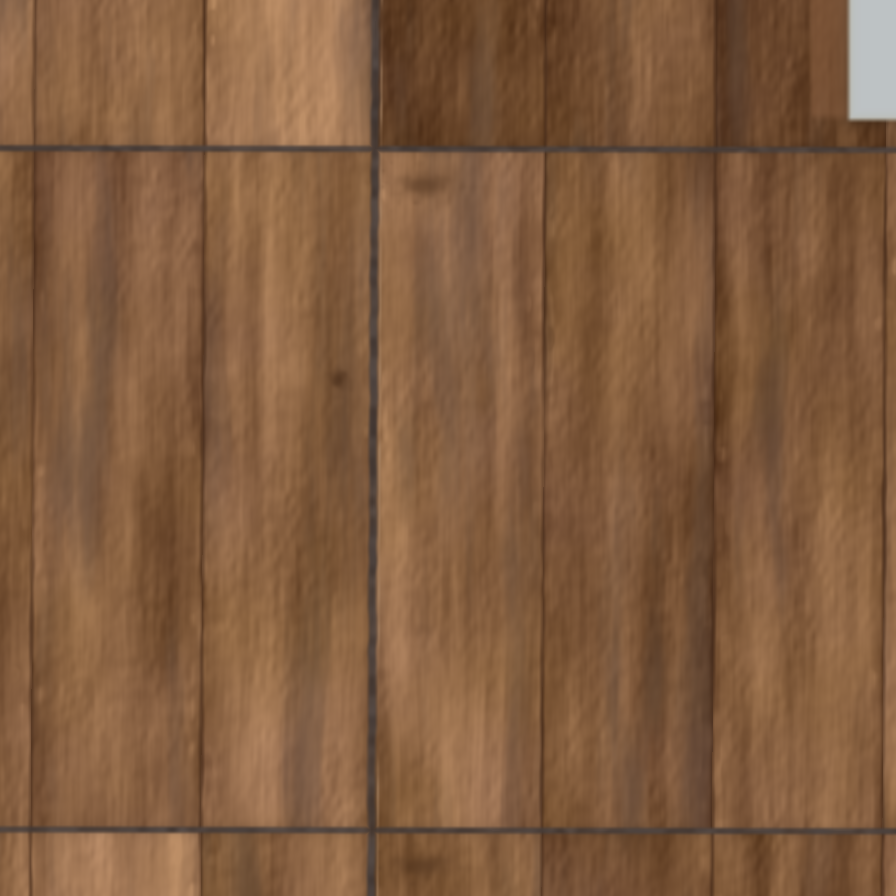
A WebGL 2 fragment shader for this texture:

```glsl
#version 300 es
precision highp float;
uniform vec2 u_resolution;
out vec4 fragColor;

const float TILE = 0.7604;
const float PLANK = TILE / 4.0;

float hash(vec2 p) {
  return fract(sin(dot(p, vec2(127.1, 311.7))) * 43758.5453);
}

float noise(vec2 p) {
  vec2 i = floor(p), f = fract(p);
  f = f * f * (3.0 - 2.0 * f);
  return mix(mix(hash(i), hash(i + vec2(1, 0)), f.x),
             mix(hash(i + vec2(0, 1)), hash(i + vec2(1, 1)), f.x), f.y);
}

float fbm(vec2 p) {
  float sum = 0.0, amp = 0.5;
  for (int i = 0; i < 4; i++) {
    sum += amp * noise(p);
    p = p * 2.03 + 17.3;
    amp *= 0.5;
  }
  return sum;
}

// Distance to the nearest multiple of a period
float lineDist(float x, float period) {
  return abs(fract(x / period + 0.5) - 0.5) * period;
}

float band(float d, float halfWidth, float soft) {
  return 1.0 - smoothstep(halfWidth - soft, halfWidth + soft, d);
}

// Mean lightness of each plank: x, y, z are the bottom, middle and top rows
float plankTone(vec2 cell) {
  vec3 tones[7] = vec3[7](
    vec3(0.52, 0.50, 0.72), vec3(0.84, 0.48, 0.58), vec3(0.68, 0.60, 0.92),
    vec3(0.56, 0.64, 0.20), vec3(0.42, 0.42, 0.42), vec3(0.34, 0.47, 0.24),
    vec3(0.54, 0.56, 0.28));
  vec3 t = tones[int(clamp(cell.x + 3.0, 0.0, 6.0))];
  return cell.y < 0.0 ? t.x : cell.y < 1.0 ? t.y : t.z;
}

float knot(vec2 p, vec2 center, vec2 radius) {
  vec2 d = (p - center) / radius;
  return exp(-dot(d, d) * (0.4 + 1.4 * noise(p * 110.0)));
}

void main() {
  vec2 uv = gl_FragCoord.xy / u_resolution;
  float px = 1.0 / min(u_resolution.x, u_resolution.y);

  // Slightly skewed tile grid, four planks to a tile
  vec2 q = uv - vec2(0.4167, 0.0742) + vec2(-0.005 * (uv.y - 0.5), 0.002 * uv.x);
  vec2 cell = floor(q / vec2(PLANK, TILE));
  vec2 local = mod(q, TILE);
  vec2 seed = 60.0 * vec2(hash(cell + 3.7), hash(cell + 9.1));

  // Grain: broad stains, long streaks, fibres and small pits
  vec2 warp = q + vec2(0.005 * (noise(q * vec2(9, 6) + seed) - 0.5), 0.0);
  float stain = fbm(warp * vec2(13, 4) + seed) - 0.47;
  float streak = fbm(warp * vec2(42, 2.6) + seed.yx) - 0.47;
  float blotch = fbm(q * vec2(38, 22) + seed) - 0.47;
  float fibre = noise(warp * vec2(230, 16) + seed) - 0.5;
  vec2 pit = q * vec2(150, 80) + seed;
  float relief = noise(pit) - noise(pit + vec2(0.6, -0.35));
  float roughness = 0.5 + noise(q * vec2(24, 9) + seed);
  float tone = plankTone(cell) + 0.72 * stain + 0.72 * streak + 0.22 * blotch
             + 0.10 * fibre + 0.13 * roughness * relief;

  // Worn plank edges: patchy dark stain and bright chips
  float wobble = 0.0012 * (noise(vec2(q.y * 30.0, floor(q.x / PLANK + 0.5))) - 0.5);
  float seam = lineDist(q.x + wobble, PLANK);
  float seamId = floor(q.x / PLANK + 0.5);
  float wear = smoothstep(0.3, 0.75, noise(vec2(seamId * 7.3, q.y * 11.0)));
  tone -= 0.30 * exp(-seam / 0.009) * noise(q * vec2(70, 42) + seed) * (0.4 + wear);
  float chips = smoothstep(0.5, 0.9, noise(q * vec2(95, 48) + seed));
  tone += 0.28 * wear * chips * exp(-abs(seam - 0.010) / 0.006);

  vec3 wood = mix(vec3(0.345, 0.215, 0.12), vec3(0.69, 0.515, 0.365), clamp(tone, -0.1, 1.15));
  float grey = smoothstep(0.48, 0.78, fbm(warp * vec2(20, 2.6) + seed + 31.0));
  wood = mix(wood, vec3(0.37, 0.28, 0.22), 0.55 * grey);
  wood.b += 0.05 * (fbm(q * vec2(9, 6) + seed) - 0.47);

  // Knots repeat with the tile
  float knots = 0.55 * knot(local, vec2(0.055, 0.721), vec2(0.030, 0.013))
              + 0.80 * knot(local, vec2(0.7215, 0.503), vec2(0.009, 0.011));
  wood = mix(wood, vec3(0.30, 0.19, 0.11), knots);

  // Plank seams: soft, fading in and out along their length
  float seamWidth = 0.0012 + 0.0016 * noise(vec2(q.y * 34.0, seamId * 3.1));
  float seamInk = band(seam, seamWidth, 0.0019 + 0.4 * px);
  float fade = 0.25 + 0.6 * noise(vec2(q.y * 9.0, seamId * 5.7));
  wood = mix(wood, vec3(0.27, 0.165, 0.10), seamInk * fade);

  // Grout with a soft shadow and a pale chipped right-hand lip
  float ragged = 0.0014 * (noise(vec2(q.y * 60.0, 2.0)) - 0.5);
  vec2 gap = vec2(lineDist(q.x + ragged, TILE), lineDist(q.y, TILE));
  wood *= 1.0 - 0.16 * exp(-min(gap.x, gap.y) / 0.005);
  float lip = band(abs(local.x - 0.007), 0.0015, 0.0015) * noise(vec2(4.0, q.y * 45.0));
  wood = mix(wood, vec3(0.68, 0.55, 0.43), 0.5 * lip);
  float grout = max(band(gap.x, 0.0044, 0.0024 + 0.4 * px),
                    band(gap.y, 0.0033, 0.0022 + 0.4 * px));
  vec3 groutColor = vec3(0.29, 0.25, 0.235) + 0.08 * (noise(q * 90.0) - 0.5);
  float groutCover = 0.80 + 0.18 * noise(q * 40.0);
  vec3 color = mix(wood, groutColor, groutCover * grout);

  // Pale corner panel, with a faded strip on its left and a shadow below
  vec2 corner = uv - vec2(0.947, 0.866);
  float above = smoothstep(-0.004, 0.010, corner.y);
  float strip = above * smoothstep(-0.045, -0.038, corner.x);
  color = mix(color, vec3(0.55, 0.38, 0.26), 0.55 * strip);
  float shade = length(max(-corner, 0.0));
  color *= 1.0 - 0.22 * exp(-shade / 0.008);
  vec2 cover = smoothstep(vec2(-0.003 - px), vec2(0.003 + px), corner);
  float rim = exp(-max(min(corner.x, corner.y), 0.0) / 0.004);
  vec3 panel = mix(vec3(0.74, 0.76, 0.77), vec3(0.73, 0.71, 0.63), 0.7 * rim);
  color = mix(color, panel, cover.x * cover.y);

  fragColor = vec4(color, 1.0);
}
```
